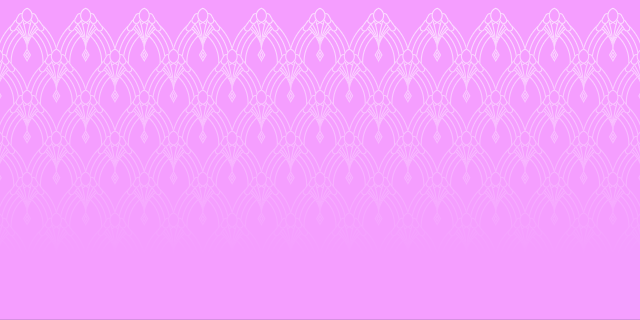
Give the GLSL for this pattern, as a WebGL 2 fragment shader.

```glsl
#version 300 es
precision highp float;
// Art deco fans in staggered scale rows, pale lines on pink that fade out downwards.

uniform vec2 u_resolution;
out vec4 outColor;

// One canvas width is CANVAS units; all lengths below use that unit.
const float CANVAS = 768.0;
const vec2 CELL = vec2(70.3, 49.1);
const float TOP_MARGIN = 9.0;
const float HALF_LINE = 0.65;
const float FADE_LENGTH = 305.0;
const float LINE_OPACITY = 0.73;
const float EDGE_WIDTH = 0.35;

const vec2 ARCH_CENTER = vec2(-22.5, 64.8);
const float ARCH_RADIUS = 59.6;
const float ARCH_GAP = 6.0;
const float FAN_TOP = 25.0;
const float FAN_BASE = 50.0;
const float STEM_RISE = 3.0;
const float FAN_WIDTH = 13.8;
const float STEM_GAP = 3.7;
const vec2 GEM_CENTER = vec2(0.0, 57.0);
const vec2 GEM_SIZE = vec2(4.0, 7.0);

const vec3 PINK = vec3(0.96, 0.62, 1.0);
const vec3 LINE_COLOR = vec3(1.0, 0.98, 1.0);
const vec3 EDGE_COLOR = vec3(0.55, 0.45, 0.57);

float pixel; // size of one pixel in canvas units

float stroke(float d) {
    return clamp((HALF_LINE - abs(d)) / pixel + 0.5, 0.0, 1.0);
}

// Hides the ink inside a shape, then draws its outline.
float overlay(float ink, float d) {
    float outside = clamp(d / pixel + 0.5, 0.0, 1.0);
    return max(ink * outside, stroke(d));
}

float capsule(vec2 p, vec2 a, vec2 b, float radius) {
    vec2 ab = b - a;
    float t = clamp(dot(p - a, ab) / dot(ab, ab), 0.0, 1.0);
    return length(p - a - ab * t) - radius;
}

float leaf(vec2 p) {
    return length(vec2(abs(p.x) + 3.0, p.y - 9.5)) - 9.0;
}

float rhombus(vec2 p, vec2 size) {
    vec2 r = abs(p) / size;
    return (r.x + r.y - 1.0) * size.x * size.y / length(size);
}

// Distance to a stem that bends outwards from the fan base.
float stem(vec2 p, float width) {
    float span = FAN_BASE - FAN_TOP;
    float t = (FAN_BASE - p.y) / span;
    float slope = 2.0 * width * t / span;
    return (p.x - width * t * t) / sqrt(1.0 + slope * slope);
}

// Paints one fan over the ink of the row above; p.y runs down from its tip.
float paintFan(float ink, vec2 p) {
    p.x = abs(p.x);

    // Nested arches, the inner ones springing from the fan
    float arch = length(p - ARCH_CENTER) - ARCH_RADIUS;
    ink = overlay(ink, arch);
    if (p.y > FAN_TOP) {
        for (int i = 1; i <= 3; i++) {
            ink = max(ink, stroke(arch + float(i) * ARCH_GAP));
        }
    }

    // Stems, taller towards the middle
    for (int i = 0; i < 4; i++) {
        float n = float(i);
        if (p.y > FAN_TOP - n * STEM_RISE && p.y < FAN_BASE) {
            ink = overlay(ink, stem(p, FAN_WIDTH - n * STEM_GAP));
        }
    }

    // Rim petals, crossed top leaf and hanging gem
    ink = overlay(ink, capsule(p, vec2(12.0, 18.0), vec2(17.0, 25.0), 3.2));
    ink = overlay(ink, capsule(p, vec2(7.0, 11.0), vec2(9.5, 15.5), 3.6));
    ink = overlay(ink, leaf(p));
    ink = max(ink, stroke(capsule(p, vec2(0.0, 17.5), vec2(4.0, 20.5), 0.0)));
    ink = overlay(ink, rhombus(p - GEM_CENTER, GEM_SIZE));
    return max(ink, stroke(rhombus(p - GEM_CENTER, GEM_SIZE * 0.45)));
}

void main() {
    pixel = CANVAS / u_resolution.x;
    vec2 p = vec2(gl_FragCoord.x - 0.5 * u_resolution.x,
                  u_resolution.y - gl_FragCoord.y) * pixel;

    // Each point is reached by its own row and the row above.
    float y = p.y - TOP_MARGIN;
    float row = floor(y / CELL.y);
    float ink = 0.0;
    for (float r = row - 1.0; r <= row; r += 1.0) {
        if (r < 0.0) continue;
        float shifted = p.x / CELL.x + 0.5 * mod(r, 2.0);
        float x = (fract(shifted + 0.5) - 0.5) * CELL.x;
        ink = paintFan(ink, vec2(x, y - r * CELL.y));
    }

    // Downward fade and faint rule along the bottom edge
    float fade = clamp(1.0 - p.y / FADE_LENGTH, 0.0, 1.0);
    vec3 color = mix(PINK, LINE_COLOR, ink * fade * LINE_OPACITY);
    float height = gl_FragCoord.y * pixel;
    float edge = clamp((EDGE_WIDTH - height) / pixel + 0.5, 0.0, 1.0);
    outColor = vec4(mix(color, EDGE_COLOR, edge), 1.0);
}
```
